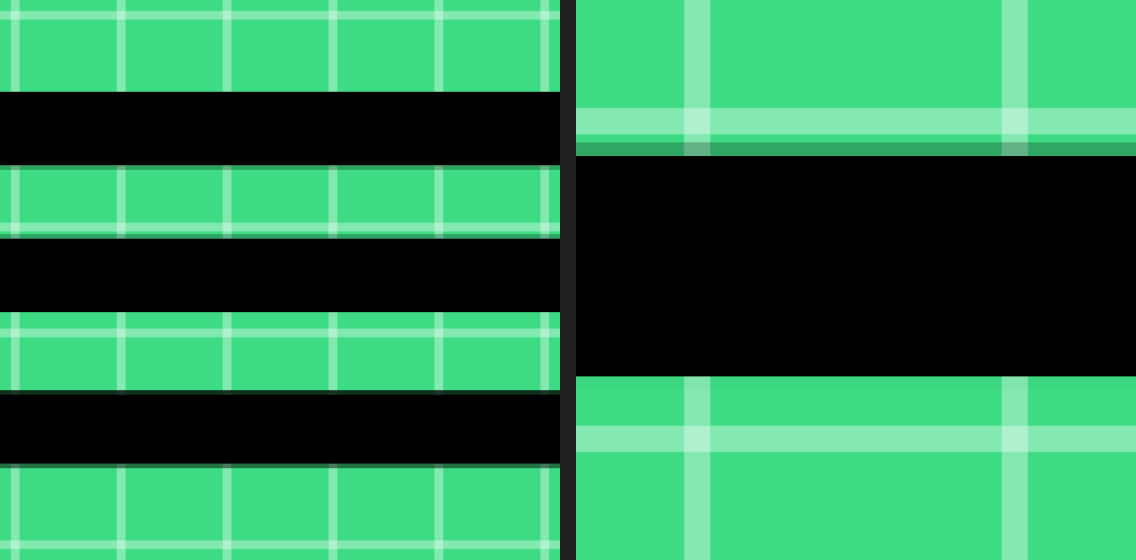
Left, the full canvas; right, a detail of the centre.
This pattern is drawn by a WebGL 1 fragment shader. Its source:

```glsl
precision highp float;
// A pale translucent grid of six lines each way on green, crossed by three
// black bars. Grid lines use distance to a repeated centre; the bars are
// sampled on coarse rows, so partly covered rows show as darker strips.
uniform vec2 u_resolution;

const vec3 GREEN = vec3(0.239, 0.863, 0.518);
const float LINE_ALPHA = 0.36;
const float LINE_WIDTH = 0.0156;
const float GRID_MARGIN = 0.02734;
const float GRID_CELLS = 5.0;

const float ROWS = 122.0;
const float BAR_HEIGHT = 16.26;
const float FIRST_BAR = 20.0;
const float BAR_STEP = 31.76;
const float STEP_GROWTH = 0.85;

// Coverage of evenly spaced lines along one axis.
float gridLine(float position, float margin, float cells, float width, float pixel) {
  float period = (1.0 - 2.0 * margin) / cells;
  float offset = mod(position - margin + 0.5 * period, period) - 0.5 * period;
  float edge = abs(offset) - 0.5 * width;
  return 1.0 - smoothstep(-pixel, pixel, edge);
}

// Share of one coarse row that lies inside the bars.
float rowCoverage(float row) {
  float covered = 0.0;
  for (int i = 0; i < 3; i++) {
    float n = float(i);
    float start = FIRST_BAR + BAR_STEP * n + STEP_GROWTH * n * (n - 1.0);
    float end = start + BAR_HEIGHT;
    covered += max(min(row + 1.0, end) - max(row, start), 0.0);
  }
  return min(covered, 1.0);
}

// Bar opacity, blended across the nearest row boundary.
float barOpacity(float depth, float pixel) {
  float rowPosition = depth * ROWS;
  float boundary = floor(rowPosition + 0.5);
  float halfBlend = 0.5 * pixel * ROWS;
  float blend = clamp(0.5 + 0.5 * (rowPosition - boundary) / halfBlend, 0.0, 1.0);
  return mix(rowCoverage(boundary - 1.0), rowCoverage(boundary), blend);
}

void main() {
  vec2 uv = gl_FragCoord.xy / u_resolution;
  vec2 pixel = 1.0 / u_resolution;

  // Overlay each direction separately, so crossings are brighter.
  float across = gridLine(uv.x, GRID_MARGIN, GRID_CELLS, LINE_WIDTH, pixel.x);
  float down = gridLine(uv.y, GRID_MARGIN, GRID_CELLS, LINE_WIDTH, pixel.y);
  vec3 color = mix(GREEN, vec3(1.0), LINE_ALPHA * across);
  color = mix(color, vec3(1.0), LINE_ALPHA * down);

  // Bars are counted from the top edge.
  color *= 1.0 - barOpacity(1.0 - uv.y, pixel.y);
  gl_FragColor = vec4(color, 1.0);
}
```
